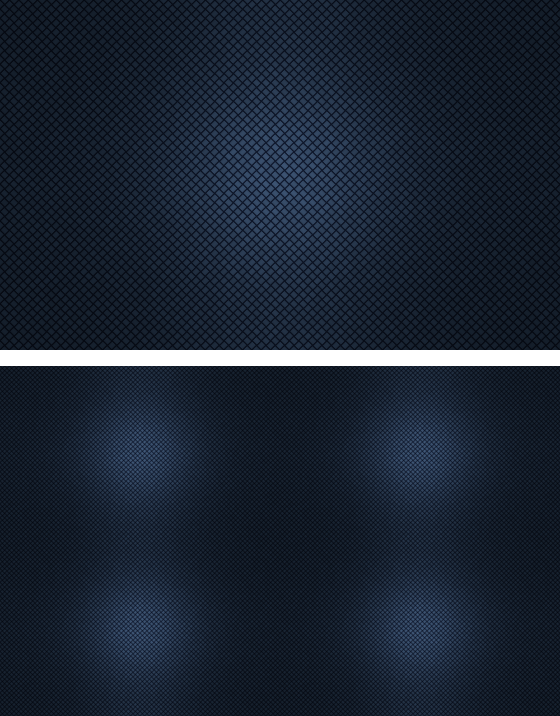
Top, the tile; bottom, the same tile 2 across and 2 down.
Give the GLSL for this pattern, as a WebGL 1 fragment shader.

```glsl
precision highp float;
// A diagonal basket weave of narrow blue straps, lit by a soft central glow.
// The canvas is sheared into a diamond lattice; the strap on top alternates by
// cell parity, and each strap darkens where it dives under its neighbour.

uniform vec2 u_resolution;

const float PI = 3.14159265;
const vec2 REPEATS = vec2(60.0, 38.0);       // diamonds across and down
const vec3 GLOW_COLOR = vec3(0.213, 0.295, 0.405);
const vec3 RIM_COLOR = vec3(0.072, 0.108, 0.153);
const vec3 GAP_TINT = vec3(0.28, 0.32, 0.44);
const float GLOW_RADIUS = 0.50;              // in canvas heights
const float SIDE_GAP = 0.075;                // half widths, in cell units
const float END_GAP = 0.11;
const float END_SHADOW = 0.20;               // darkening toward the strap ends
const float CELL_VARIATION = 0.10;
const float THREAD_DEPTH = 0.07;
const float THREADS = 3.0;                   // threads per strap

float hash(vec2 p) {
  return fract(sin(dot(p, vec2(12.99, 78.23))) * 4375.85);
}

// Identical value for cells that meet across opposite canvas edges.
float cellTone(vec2 cell) {
  vec2 center = 0.5 * vec2(cell.x + cell.y, cell.x - cell.y);
  return hash(mod(center + 0.25, REPEATS)) - 0.5;
}

// Radial falloff from a distance that is periodic over the canvas.
float glow(vec2 uv) {
  vec2 aspect = vec2(u_resolution.x / u_resolution.y, 1.0);
  vec2 d = 0.5 * sin(PI * (uv - 0.5)) * aspect;
  return exp(-dot(d, d) / (GLOW_RADIUS * GLOW_RADIUS));
}

void main() {
  vec2 uv = gl_FragCoord.xy / u_resolution;

  // Diamond lattice
  vec2 p = uv * REPEATS;
  vec2 lattice = vec2(p.x + p.y, p.x - p.y);
  vec2 cell = floor(lattice);
  vec2 local = fract(lattice) - 0.5;
  float pixel = length(REPEATS / u_resolution);

  // Orient the cell: x runs along the upper strap, y across it
  float parity = mod(cell.x + cell.y, 2.0);
  vec2 strap = parity < 0.5 ? local : local.yx;
  vec2 edge = 0.5 - abs(strap);

  // Gaps between straps, with heavier shade at the ends
  float side = smoothstep(SIDE_GAP - 0.5 * pixel, SIDE_GAP + 0.5 * pixel, edge.y);
  float end = smoothstep(END_GAP - 0.6 * pixel, END_GAP + 0.6 * pixel, edge.x);
  float face = side * end;

  // Rounded strap, fine threads and uneven dye
  float shade = 1.0 + END_SHADOW * (0.35 - 4.0 * strap.x * strap.x);
  float threadFade = 1.0 - smoothstep(0.15, 0.5, pixel * THREADS);
  shade += THREAD_DEPTH * threadFade * cos(2.0 * PI * THREADS * strap.y);
  shade += CELL_VARIATION * cellTone(cell);

  vec3 base = mix(RIM_COLOR, GLOW_COLOR, glow(uv));
  vec3 color = base * mix(GAP_TINT, vec3(shade), face);
  gl_FragColor = vec4(color, 1.0);
}
```
